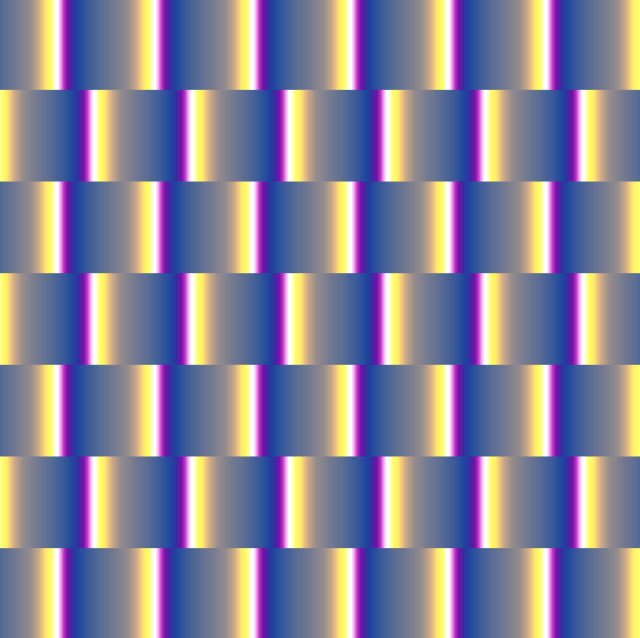
A Shadertoy shader for this pattern:

```glsl
// Rows of metallic gradient bands, every other row mirrored left to right.

const float BAND_WIDTH = 0.1528;   // all lengths in canvas widths
const float ROW_HEIGHT = 0.1432;
const float GLINT_OFFSET = 0.0490; // first highlight, right of centre

const int STOPS = 16;

// Stop positions along one band, starting at the white highlight
const float POSITION[STOPS] = float[](
    0.0, 0.025, 0.07, 0.12, 0.16, 0.20, 0.28, 0.40,
    0.55, 0.70, 0.80, 0.86, 0.905, 0.94, 0.97, 1.0);

// Warm half: white, yellow, tan, grey
const vec3 WARM[8] = vec3[](
    vec3(1.0), vec3(1.0), vec3(1.0, 1.0, 0.38), vec3(1.0, 0.93, 0.42),
    vec3(0.94, 0.76, 0.50), vec3(0.79, 0.66, 0.53),
    vec3(0.59, 0.55, 0.55), vec3(0.47, 0.49, 0.56));

// Cool half: slate, blue, purple, pink, white
const vec3 COOL[8] = vec3[](
    vec3(0.36, 0.43, 0.58), vec3(0.22, 0.35, 0.60),
    vec3(0.11, 0.27, 0.62), vec3(0.24, 0.16, 0.63),
    vec3(0.48, 0.06, 0.66), vec3(0.74, 0.20, 0.78),
    vec3(0.96, 0.60, 0.93), vec3(1.0));

vec3 stopColor(int i) {
    return i < 8 ? WARM[i] : COOL[i - 8];
}

// Piecewise gradient over one band, t in 0..1
vec3 bandGradient(float t) {
    vec3 color = stopColor(0);
    for (int i = 1; i < STOPS; i++) {
        float blend = clamp((t - POSITION[i - 1]) / (POSITION[i] - POSITION[i - 1]), 0.0, 1.0);
        color = mix(color, stopColor(i), blend);
    }
    return color;
}

// Repeating bands whose warm side lies to the left of each highlight
vec3 bands(float x) {
    return bandGradient(fract((GLINT_OFFSET - x) / BAND_WIDTH));
}

// 1 on mirrored rows, 0 on the others, with a smooth seam
float mirroredRow(float y, float pixel) {
    float wave = abs(mod(y / ROW_HEIGHT, 2.0) - 1.0);
    float softness = 0.75 * pixel / ROW_HEIGHT;
    return smoothstep(0.5 - softness, 0.5 + softness, wave);
}

void mainImage(out vec4 fragColor, in vec2 fragCoord) {
    vec2 p = (fragCoord - 0.5 * iResolution.xy) / iResolution.x;
    float mirrored = mirroredRow(p.y, 1.0 / iResolution.x);
    vec3 color = mix(bands(p.x), bands(-p.x), mirrored);
    fragColor = vec4(color, 1.0);
}
```
